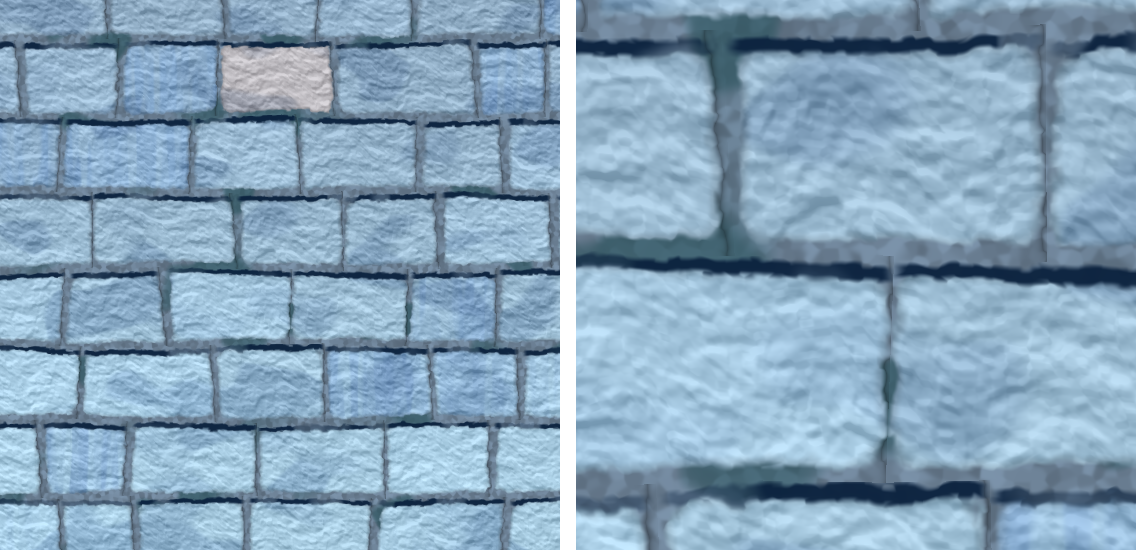
Left: the whole. Right: its middle third, enlarged.
Write a Shadertoy shader that draws this texture.

```glsl
const float ROW_HEIGHT = 0.1385;
const float STONE_WIDTH = 0.202;
const float FIRST_BED = 0.096;
const float ROW_SHIFT[8] = float[8](0.37, 0.32, -0.23, 0.65, -0.04, 0.68, 0.10, -0.10);

const vec3 STONE_UPPER = vec3(0.58, 0.695, 0.79);
const vec3 STONE_LOWER = vec3(0.665, 0.81, 0.895);
const vec3 STONE_BLUE = vec3(0.50, 0.645, 0.80);
const vec3 STONE_PALE = vec3(0.74, 0.73, 0.75);
const vec3 MORTAR = vec3(0.42, 0.50, 0.58);
const vec3 MOSS = vec3(0.16, 0.32, 0.36);
const vec3 SHADOW = vec3(0.04, 0.13, 0.24);

float hash(vec2 p) {
    vec3 q = fract(vec3(p.xyx) * vec3(0.1031, 0.1030, 0.0973));
    q += dot(q, q.yzx + 33.33);
    return fract((q.x + q.y) * q.z);
}

// Smoothly blended random cells, 0 to 1
float cells(vec2 p) {
    vec2 base = floor(p);
    float sum = 0.0, weight = 0.0;
    for (int j = -1; j <= 1; j++)
    for (int i = -1; i <= 1; i++) {
        vec2 id = base + vec2(i, j);
        vec2 toSeed = id + vec2(hash(id + 17.0), hash(id + 59.0)) - p;
        float w = exp(-7.0 * dot(toSeed, toSeed));
        sum += w * hash(id + 91.0);
        weight += w;
    }
    return sum / weight;
}

// Rough split-rock height
float rockHeight(vec2 p) {
    p.y += 0.12 * p.x + 0.004 * sin(p.x * 47.0);
    return 0.55 * cells(p * vec2(34.0, 58.0))
         + 0.30 * cells(p * vec2(75.0, 115.0) + 7.0)
         + 0.18 * cells(p * vec2(150.0, 210.0) + 31.0);
}

float smoothMin(float a, float b, float k) {
    float h = max(k - abs(a - b), 0.0) / k;
    return min(a, b) - 0.25 * h * h * k;
}

// Position of an upright joint, v runs 0 to 1 up the row
float jointX(float col, float row, float shift, float v) {
    vec2 id = vec2(col, row);
    float jitter = 0.38 * (hash(id + 40.0) - 0.5);
    float slant = 0.022 * (hash(id + 73.0) - 0.5);
    return (col + shift + jitter) * STONE_WIDTH + slant * (v - 0.5);
}

float jointHalfWidth(float col, float row, float v) {
    float r = hash(vec2(col, row) + 112.0);
    return 0.0025 + 0.0065 * r + 0.004 * (v - 0.4) * r;
}

vec3 stoneColor(vec2 p, vec2 id) {
    vec3 color = mix(STONE_LOWER, STONE_UPPER, smoothstep(0.0, 1.0, p.y));
    color *= 0.97 + 0.07 * hash(id + 5.0);

    // Blue stones with upright streaks
    float blue = smoothstep(0.78, 0.86, hash(id + 23.0));
    float streak = cells(p * vec2(85.0, 9.0) + id);
    color = mix(color, STONE_BLUE, blue * (0.1 + 0.75 * streak));
    color = mix(color, STONE_PALE, float(id == vec2(2.0, 6.0)));

    // Broad weather stains
    float stain = smoothstep(0.52, 0.82, cells(p * vec2(11.0, 17.0) + 3.0));
    color *= 1.0 - stain * vec3(0.17, 0.14, 0.10);

    // Relief lit from above
    float h = rockHeight(p);
    float light = h - rockHeight(p + vec2(-0.0015, 0.0045));
    color += 0.42 * clamp(light, -0.3, 0.22) + 0.07 * (h - 0.5);
    return color;
}

void mainImage(out vec4 fragColor, in vec2 fragCoord) {
    vec2 p = fragCoord / iResolution.y;
    float soft = max(0.0022, 1.0 / iResolution.y);

    // Uneven courses
    float y = p.y + 0.0025 * sin(p.x * 9.0 + p.y * 16.0) + 0.0012 * sin(p.x * 31.0 - p.y * 23.0);
    float course = (y - FIRST_BED) / ROW_HEIGHT + 1.0;
    float row = clamp(floor(course), 0.0, 7.0);
    float v = course - row;
    float shift = ROW_SHIFT[int(row)];

    // Stone between two upright joints
    float col = floor(p.x / STONE_WIDTH - shift);
    if (p.x < jointX(col, row, shift, v)) col -= 1.0;
    else if (p.x > jointX(col + 1.0, row, shift, v)) col += 1.0;
    vec2 id = vec2(col, row);
    float leftX = jointX(col, row, shift, v);
    float rightX = jointX(col + 1.0, row, shift, v);
    float across = (p.x - leftX) / (rightX - leftX) - 0.5;

    // Ragged inside distances to the four edges
    float rag = 0.0045 * (cells(p * 60.0) - 0.5) + 0.003 * (cells(p * 140.0) - 0.5);
    float left = p.x - leftX - jointHalfWidth(col, row, v) + rag;
    float right = rightX - p.x - jointHalfWidth(col + 1.0, row, v) + rag;
    float tilt = 0.011 * (hash(id + 61.0) - 0.5) * across;
    float bottom = v * ROW_HEIGHT - 0.006 - 0.004 * hash(id + 9.0) + rag;
    float top = (1.0 - v) * ROW_HEIGHT - 0.009 - 0.005 * hash(id + 14.0) - tilt - 0.008 * across * across + rag;
    float side = min(left, right);
    float inside = smoothMin(smoothMin(left, right, 0.012), smoothMin(bottom, top, 0.012), 0.015);

    // Grainy mortar with mossy patches
    vec3 mortar = MORTAR * (0.84 + 0.32 * cells(p * 130.0));
    mortar = mix(mortar, MOSS, 0.65 * smoothstep(0.64, 0.86, cells(p * 13.0 + 20.0)));
    mortar *= 1.0 - 0.28 * exp(-abs(right + 0.002) / 0.002);

    vec3 stone = stoneColor(p, id);
    stone *= 1.0 - 0.16 * (1.0 - smoothstep(0.0, 0.007, inside));
    vec3 color = mix(mortar, stone, smoothstep(-soft, soft, inside));

    // Broken shadow under each bed joint
    float thickness = 0.0028 + 0.0028 * cells(p * vec2(17.0, 8.0) + 44.0);
    float band = 1.0 - smoothstep(thickness * 0.5, thickness + soft, abs(top + 0.0025));
    float broken = smoothstep(0.12, 0.50, cells(p * vec2(22.0, 12.0) + 81.0));
    float reach = smoothstep(-0.007, 0.004, side);
    color = mix(color, SHADOW, band * reach * (0.35 + 0.6 * broken));

    fragColor = vec4(clamp(color, 0.0, 1.0), 1.0);
}
```
